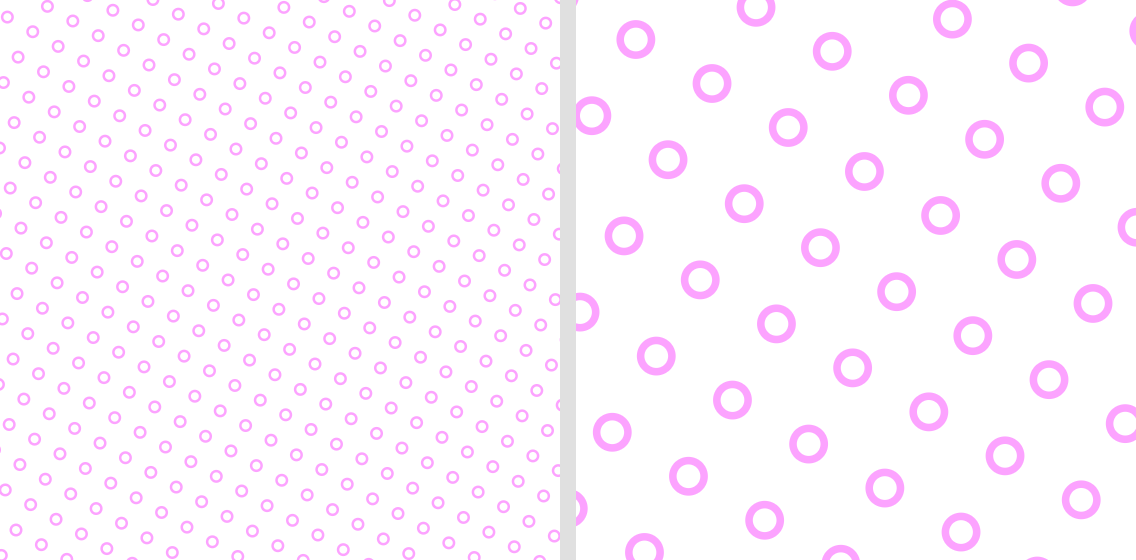
Left: the whole. Right: its middle third, enlarged.
Write a WebGL 2 fragment shader that draws this pattern.

```glsl
#version 300 es
precision highp float;

uniform vec2 u_resolution;
out vec4 fragColor;

const vec3 PAPER = vec3(1.0);
const vec3 PINK = vec3(0.99, 0.64, 1.0);

const float SPACING = 0.05237;          // distance between ring centres
const float TILT = radians(-30.0);      // direction of the rows
const vec2 ANCHOR = vec2(0.4980, 0.4477); // centre of one ring
const float RING_RADIUS = 0.0093;       // to the middle of the line
const float LINE_WIDTH = 0.0045;

vec2 rotate(vec2 p, float angle) {
    float c = cos(angle), s = sin(angle);
    return vec2(c * p.x + s * p.y, c * p.y - s * p.x);
}

// Offset from the nearest point of a square lattice
vec2 repeatCentered(vec2 p, float spacing) {
    return p - spacing * floor(p / spacing + 0.5);
}

float ringDistance(vec2 p, float radius, float width) {
    return abs(length(p) - radius) - 0.5 * width;
}

float coverage(float dist, float pixel) {
    return clamp(0.5 - dist / pixel, 0.0, 1.0);
}

void main() {
    float pixel = 1.0 / min(u_resolution.x, u_resolution.y);
    vec2 uv = gl_FragCoord.xy * pixel;

    // Tilted square lattice of rings
    vec2 cell = repeatCentered(rotate(uv - ANCHOR, TILT), SPACING);
    float ring = coverage(ringDistance(cell, RING_RADIUS, LINE_WIDTH), pixel);

    fragColor = vec4(mix(PAPER, PINK, ring), 1.0);
}
```
